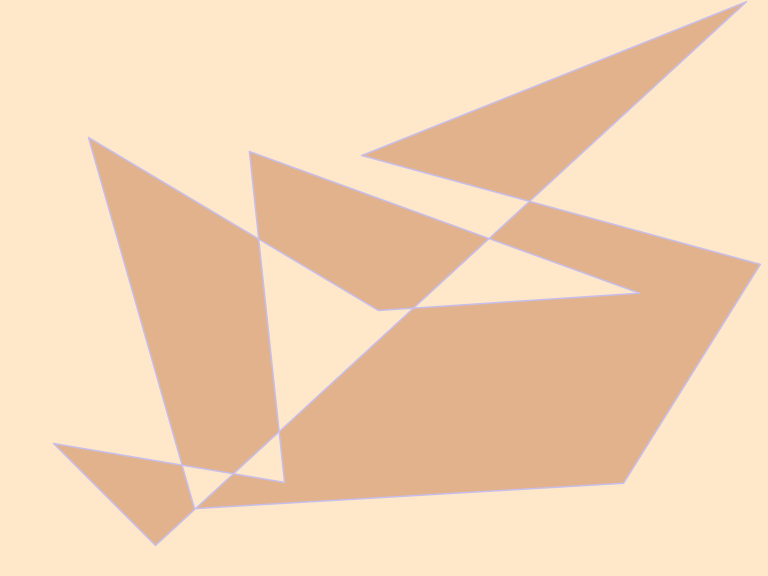
Give the GLSL for this background, as a Shadertoy shader.

```glsl
#define CREAM vec3(1.0, 0.907, 0.79)
#define TAN vec3(0.886, 0.698, 0.553)
#define LAVENDER vec3(0.78, 0.745, 0.92)
#define STROKE_WIDTH 0.0026
#define CORNERS 12

// Corners of the closed, self-crossing path, in canvas heights
const vec2 path[CORNERS] = vec2[CORNERS](
    vec2(1.296, 0.997), vec2(0.628, 0.730), vec2(1.320, 0.541),
    vec2(1.0825, 0.161), vec2(0.3377, 0.117), vec2(0.1536, 0.7613),
    vec2(0.657, 0.461), vec2(1.110, 0.491), vec2(0.433, 0.737),
    vec2(0.494, 0.1625), vec2(0.093, 0.230), vec2(0.270, 0.053));

float segmentDistance(vec2 p, vec2 a, vec2 b) {
    vec2 edge = b - a;
    float along = clamp(dot(p - a, edge) / dot(edge, edge), 0.0, 1.0);
    return length(p - a - along * edge);
}

// True when a ray going right from p crosses the edge
bool rayCrosses(vec2 p, vec2 a, vec2 b) {
    if ((a.y > p.y) == (b.y > p.y)) return false;
    return p.x < mix(a.x, b.x, (p.y - a.y) / (b.y - a.y));
}

// Signed distance with the even-odd rule: negative inside
float pathDistance(vec2 p) {
    float nearest = 1e5;
    float side = 1.0;
    for (int i = 0; i < CORNERS; i++) {
        vec2 a = path[i];
        vec2 b = path[(i + 1) % CORNERS];
        nearest = min(nearest, segmentDistance(p, a, b));
        if (rayCrosses(p, a, b)) side = -side;
    }
    return side * nearest;
}

// Antialiased coverage of the region where d is negative
float coverage(float d, float pixel) {
    return clamp(0.5 - d / pixel, 0.0, 1.0);
}

void mainImage(out vec4 fragColor, in vec2 fragCoord) {
    float pixel = 1.0 / iResolution.y;
    float d = pathDistance(fragCoord * pixel);

    // Fill, then the thin outline over it
    vec3 color = mix(CREAM, TAN, coverage(d, pixel));
    color = mix(color, LAVENDER, coverage(abs(d) - 0.5 * STROKE_WIDTH, pixel));
    fragColor = vec4(color, 1.0);
}
```
